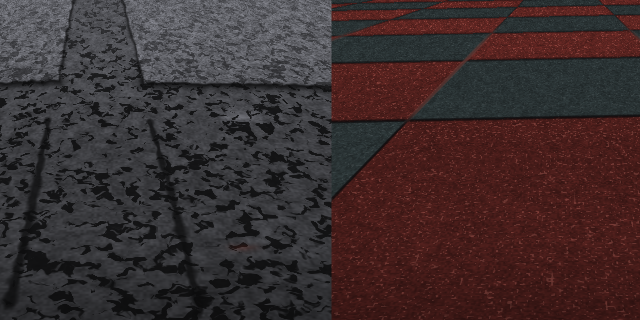
Write a WebGL 2 fragment shader that draws this texture.

```glsl
#version 300 es
precision highp float;
// Two rubber floors side by side: chipped grey slabs with raised upper tiles,
// and a red and green checkerboard in perspective. Built from projected
// coordinates, line distances and thresholded value noise.
uniform vec2 u_resolution;
out vec4 outColor;

const float SPLIT = 1.036;
const vec2 VANISH = vec2(1.75, -0.117);

float hash(vec2 p) {
  vec3 q = fract(p.xyx * vec3(0.1031, 0.1030, 0.0973));
  q += dot(q, q.yzx + 33.33);
  return fract((q.x + q.y) * q.z);
}

float noise(vec2 p) {
  vec2 i = floor(p), f = fract(p);
  f = f * f * (3.0 - 2.0 * f);
  return mix(mix(hash(i), hash(i + vec2(1, 0)), f.x),
             mix(hash(i + vec2(0, 1)), hash(i + vec2(1, 1)), f.x), f.y);
}

float fbm(vec2 p) {
  float sum = 0.0, amp = 0.5;
  for (int i = 0; i < 3; i++) {
    sum += amp * noise(p);
    p = mat2(1.6, 1.2, -1.2, 1.6) * p + 7.3;
    amp *= 0.5;
  }
  return sum / 0.875;
}

float segment(vec2 p, vec2 a, vec2 b) {
  vec2 ab = b - a;
  return length(p - a - ab * clamp(dot(p - a, ab) / dot(ab, ab), 0.0, 1.0));
}

float spot(vec2 p, vec2 center, vec2 size) {
  vec2 q = (p - center) / size;
  return exp(-dot(q, q));
}

// Stretches grain sideways and shrinks it towards the top.
vec2 project(vec2 p, float center, float horizon) {
  float z = p.y + horizon;
  return vec2((p.x - center) / z, 1.7 * log(z));
}

vec3 greySlabs(vec2 p, float px) {
  vec2 g = project(p, 0.4, 0.35);
  vec2 wobble = vec2(noise(p * 50.0), noise(p * 50.0 + 31.0)) - 0.5;
  vec2 w = p + wobble * 0.007;

  // Signed distances to the two raised tiles; negative is inside.
  float leftTile = max(w.x - 0.226 + 0.186 * w.y, w.y - 0.256 + 0.05 * w.x);
  float rightTile = max(0.387 + 0.25 * w.y - w.x, w.y - 0.25 - 0.014 * w.x);
  float tileDist = min(leftTile, rightTile);
  float raised = 1.0 - smoothstep(-px, 0.003 + px, tileDist);

  // Stone tone: pale at the top, fading towards the near edge.
  float tone = mix(0.335, 0.235, smoothstep(0.0, 0.6, p.y));
  tone *= mix(1.0, 1.22, raised);
  tone *= 0.74 + 0.52 * fbm(g * 30.0);
  tone += (noise(g * 120.0) - 0.5) * mix(0.07, 0.15, raised);
  tone += 0.12 * spot(w, vec2(0.75, 0.365), vec2(0.055, 0.016));

  // Dark pits between the chips.
  vec2 warp = vec2(noise(g * 40.0 + 5.0), noise(g * 40.0 + 17.0)) - 0.5;
  float pits = fbm(g * vec2(34.0, 36.0) + warp * 1.1);
  float depth = smoothstep(0.55, 0.66, pits) * mix(0.88, 0.55, raised);
  depth *= smoothstep(-0.3, 0.38, p.y);
  tone = mix(tone, 0.055, depth);

  // Shadows under the raised tiles and the two broken lower joints.
  float reach = mix(0.008, 0.019, smoothstep(0.235, 0.255, p.y));
  float under = exp(-pow(max(tileDist, 0.0) / reach, 2.0));
  tone = mix(tone, 0.045, under * (1.0 - raised) * 0.9);
  float leftJoint = min(segment(w, vec2(0.151, 0.378), vec2(0.104, 0.625)),
                        segment(w, vec2(0.104, 0.625), vec2(0.03, 0.95)));
  float rightJoint = min(segment(w, vec2(0.469, 0.38), vec2(0.534, 0.60)),
                         segment(w, vec2(0.534, 0.60), vec2(0.625, 0.97)));
  float width = (0.003 + 0.022 * p.y) * (0.35 + 1.1 * noise(g * 26.0 + 90.0));
  float joint = 1.0 - smoothstep(width * 0.3, width * 1.3, min(leftJoint, rightJoint));
  tone = mix(tone, 0.055, joint * 0.78);

  tone *= 1.0 - 0.25 * smoothstep(0.7, 1.0, p.y);
  vec3 color = tone * vec3(0.98, 0.99, 1.05);
  return color + vec3(0.09, 0.015, 0.0) * spot(w, vec2(0.76, 0.775), vec2(0.04, 0.012));
}

vec3 checkerFloor(vec2 p, float px) {
  // Perspective rows and columns of the tile grid.
  float z = p.y - VANISH.y;
  float rowZ = z + 0.02 * (p.x - 1.2);
  float slope = (p.x - VANISH.x) / z;
  vec2 grid = vec2((slope + 0.965) / 2.0, (1.0 / rowZ - 2.021) / 1.19);
  vec2 toLine = abs(grid - floor(grid + 0.5));
  float rowDist = toLine.y * 1.19 * rowZ * rowZ;
  float colDist = toLine.x * 2.0 * z / sqrt(1.0 + slope * slope);
  float green = 1.0 - mod(floor(grid.x) + floor(grid.y), 2.0);

  vec3 red = mix(vec3(0.37, 0.145, 0.13), vec3(0.275, 0.108, 0.098), smoothstep(0.0, 0.5, p.y));
  vec3 color = mix(red, vec3(0.16, 0.195, 0.2), green);

  // Rubber grain and scattered pale flecks.
  vec2 g = project(p, VANISH.x, 0.5);
  color *= 0.68 + 0.36 * noise(g * 190.0) + 0.28 * fbm(g * 45.0);
  float fleck = smoothstep(0.72, 0.95, noise(g * 170.0 + 60.0));
  color += fleck * mix(vec3(0.16, 0.11, 0.10), vec3(0.05), green);

  // Dark joints, with a worn pale rim along the long diagonal.
  float width = 0.001 + 0.007 * z;
  float joint = 1.0 - smoothstep(width * 0.3, width + px, min(rowDist, colDist * 1.3));
  color = mix(color, vec3(0.05, 0.04, 0.045), joint * mix(0.4, 0.8, smoothstep(0.05, 0.35, p.y)));
  float rim = 1.0 - smoothstep(0.002, 0.005 + px, colDist);
  rim *= smoothstep(0.05, 0.16, p.y) * (1.0 - smoothstep(0.34, 0.40, p.y));
  color = mix(color, vec3(0.42, 0.25, 0.23), rim * 0.65);
  return color * (1.0 - 0.2 * smoothstep(0.7, 1.05, p.y));
}

void main() {
  float px = 1.0 / u_resolution.y;
  vec2 p = gl_FragCoord.xy * px;
  p.y = 1.0 - p.y; // measured downwards from the far edge
  float side = smoothstep(SPLIT - px, SPLIT + px, p.x);
  outColor = vec4(mix(greySlabs(p, px), checkerFloor(p, px), side), 1.0);
}
```
